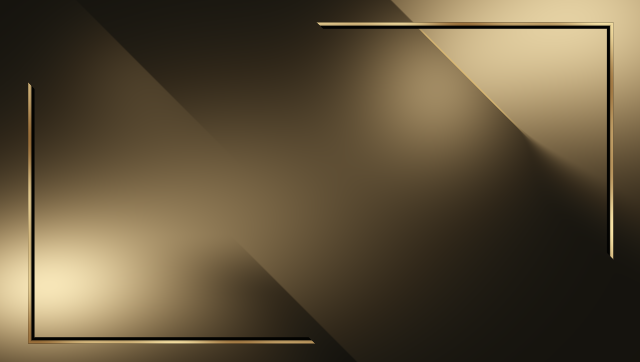
Give the GLSL for this background, as a Shadertoy shader.

```glsl
// Dark bronze diagonal panels with soft champagne glows and two gold corner brackets.

// Soft elliptical glow, 1 at its centre
float glow(vec2 p, vec2 centre, vec2 radii) {
    vec2 d = (p - centre) / radii;
    return exp(-dot(d, d));
}

// Side of the diagonal x + y = offset; softness widens the edge
float diagonal(vec2 p, float offset, float softness) {
    return smoothstep(-softness, softness, (p.x + p.y - offset) * 0.7071);
}

// Brightness to warm metal colour, greyer in the deep shadows
vec3 bronze(float light) {
    float grey = smoothstep(0.2, 0.05, light);
    return light * vec3(1.0, 0.81 + 0.13 * light * light + 0.11 * grey,
                        0.52 + 0.24 * light * light + 0.15 * grey);
}

// L-shaped bracket with mitred ends: gold outside, black shadow inside
vec3 bracket(vec3 color, vec2 q, vec2 armLength, float phase, float pixel) {
    float depth = min(q.x, q.y);
    float along = q.x + q.y;
    float reach = q.x > q.y ? armLength.x : armLength.y;
    float inside = smoothstep(-pixel, pixel, depth) * smoothstep(pixel, -pixel, along - reach);
    float shadow = inside * smoothstep(pixel, -pixel, depth - 0.0175);
    float metal = inside * smoothstep(pixel, -pixel, depth - 0.009);

    float side = q.x > q.y ? 1.0 : -1.0;
    float sheen = 0.5 + 0.32 * sin(along * 10.0 * side + phase) + 0.18 * sin(along * 23.0 + phase);
    vec3 gold = mix(vec3(0.60, 0.43, 0.22), vec3(0.97, 0.89, 0.65), sheen);
    gold *= mix(1.0, 0.8, smoothstep(0.004, 0.009, depth));
    color = mix(color, vec3(0.01, 0.01, 0.005), shadow);
    return mix(color, gold, metal);
}

void mainImage(out vec4 fragColor, in vec2 fragCoord) {
    vec2 p = fragCoord / iResolution.xy * vec2(1.77, 1.0);
    float pixel = 0.7 / iResolution.y;

    // Broad lower-left light and the brown haze through the centre
    float light = 0.08;
    light += 0.65 * glow(p, vec2(0.08, 0.19), vec2(0.36, 0.21));
    light += 0.30 * glow(p, vec2(0.35, 0.31), vec2(0.50, 0.31));
    light += 0.24 * glow(p, vec2(0.74, 0.47), vec2(0.50, 0.35));

    // Upper-left panel catches light along its edge
    float leftPanel = 1.0 - diagonal(p, 1.21, pixel + 0.001);
    light += 0.12 * leftPanel * glow(p, vec2(0.38, 0.80), vec2(0.20, 0.17));

    // Lower fold casts a shade on its left side
    float fold = (p.x + p.y - 0.988) * 0.7071;
    float shade = (1.0 - diagonal(p, 0.988, pixel + 0.001)) * exp(-fold * fold / 0.025);
    light *= 1.0 - 0.42 * shade * smoothstep(0.36, 0.18, p.y);

    // Bright upper-right panel beside a gold spot, edge dissolving downward
    float softness = pixel + 0.001 + 0.10 * smoothstep(0.66, 0.42, p.y);
    float rightPanel = diagonal(p, 2.081, softness);
    light += 0.50 * glow(p, vec2(1.22, 0.77), vec2(0.24)) * mix(1.0, 0.4, rightPanel);
    light += 0.80 * glow(p, vec2(1.60, 0.95), vec2(0.55, 0.40)) * rightPanel;

    vec3 color = bronze(min(light, 0.97));

    // Fine glint on the panel edge
    float edgeDistance = abs(p.x + p.y - 2.081) * 0.7071;
    float glint = smoothstep(0.0015 + pixel, 0.0005, edgeDistance)
                * smoothstep(0.60, 0.72, p.y) * smoothstep(0.94, 0.90, p.y);
    color = mix(color, vec3(0.90, 0.76, 0.46), 0.75 * glint);

    // Corner brackets
    color = bracket(color, vec2(1.696, 0.938) - p, vec2(0.82, 0.654), 1.0, pixel);
    color = bracket(color, p - vec2(0.078, 0.051), vec2(0.793, 0.721), 4.4, pixel);

    fragColor = vec4(color, 1.0);
}
```
